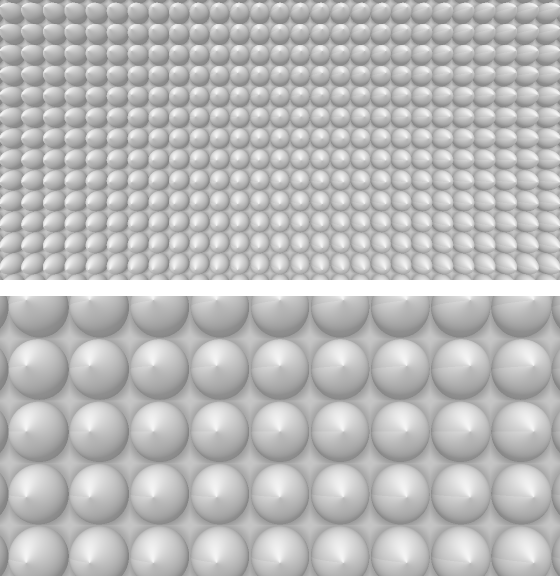
Top: the whole. Bottom: its middle third, enlarged.
Reproduce this pattern procedurally as a WebGL 1 fragment shader.

```glsl
precision highp float;
// A field of pale pointed domes on a grid, seen from above in perspective, so
// that the tips lean away from the centre. Each ray steps down through height
// slices until it enters a dome, then is shaded by one soft light from above.

uniform vec2 u_resolution;

const int SLICES = 40;
const int REFINEMENTS = 5;
const float BASE_RADIUS = 0.485;  // in grid cells
const float PERSPECTIVE = 0.056;  // spread of the tips relative to the bases
const float TIP_SLOPE = 1.6;

// Grid coordinates, with cells widening gently towards the sides.
vec2 gridCoords(vec2 p) {
  return vec2(p.x * (14.0 - 0.3 * p.x * p.x), (p.y - 0.005) * 13.5);
}

// Offset from the nearest dome axis where the view ray crosses a height.
vec2 axisOffset(vec2 p, float height) {
  vec2 grid = gridCoords(p / (1.0 + PERSPECTIVE * height));
  return fract(grid + 0.5) - 0.5;
}

// Dome profile: upright at the base, closing to a point at height 1.
float domeRadius(float height) {
  return BASE_RADIUS * (1.0 - height * height);
}

bool insideDome(vec2 p, float height) {
  return length(axisOffset(p, height)) < domeRadius(height);
}

// Height of the first surface met by the ray; negative means the floor.
float surfaceHeight(vec2 p) {
  float stepSize = 1.0 / float(SLICES);
  float below = -1.0;
  for (int i = 1; i <= SLICES; i++) {
    float height = 1.0 - float(i) * stepSize;
    if (insideDome(p, height)) {
      below = height;
      break;
    }
  }
  if (below < -0.5) return below;

  float above = below + stepSize;
  for (int i = 0; i < REFINEMENTS; i++) {
    float middle = 0.5 * (below + above);
    if (insideDome(p, middle)) below = middle;
    else above = middle;
  }
  return below;
}

float shadeDome(vec2 offset, float height, vec3 light) {
  vec2 radial = offset / max(length(offset), 0.0001);
  vec3 normal = normalize(vec3(radial, TIP_SLOPE * height));
  float diffuse = max(dot(normal, light), 0.0);
  float highlight = pow(diffuse, 12.0);
  float occlusion = (1.0 - height) * (1.0 - height);
  // Faint seam along the left side of each dome.
  float seam = -0.018 * atan(radial.y, radial.x) / 3.14159;
  return 0.58 + 0.32 * diffuse + 0.07 * highlight - 0.07 * occlusion + seam;
}

// Floor, darkened near the bases and more so below them.
float shadeFloor(vec2 offset) {
  float openness = smoothstep(0.44, 0.68, length(offset));
  float shadow = smoothstep(0.0, 0.5, -offset.y) * (1.0 - openness);
  return mix(0.64, 0.77, openness) - 0.05 * shadow;
}

float shadeScene(vec2 p, vec3 light) {
  float height = surfaceHeight(p);
  vec2 offset = axisOffset(p, max(height, 0.0));
  return height < -0.5 ? shadeFloor(offset) : shadeDome(offset, height, light);
}

void main() {
  vec3 light = normalize(vec3(-0.12, 0.5, 0.86));
  float shade = 0.0;
  // Average four samples to smooth the edges.
  for (int j = 0; j < 2; j++) {
    for (int i = 0; i < 2; i++) {
      vec2 jitter = (vec2(float(i), float(j)) - 0.5) * 0.5;
      vec2 pixel = gl_FragCoord.xy + jitter;
      vec2 p = (pixel - 0.5 * u_resolution) / u_resolution.y;
      shade += 0.25 * shadeScene(p, light);
    }
  }
  gl_FragColor = vec4(vec3(shade), 1.0);
}
```
